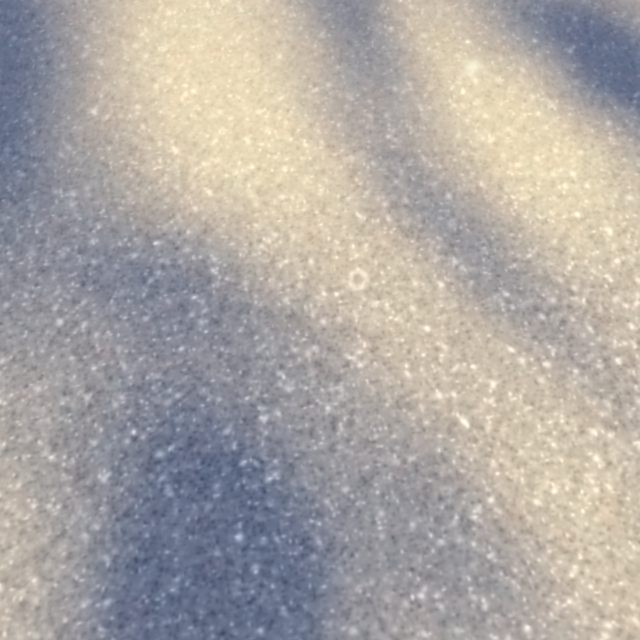
Reproduce this texture procedurally as a Shadertoy shader.

```glsl
// Sunlit gritty ground crossed by soft diagonal shadows.
// Rotated Gaussian pools set the light level, a warm-to-blue ramp colours it,
// and layers of scattered cellular specks add grain that grows toward the viewer.

vec3 hash3(vec2 p) {
    vec3 q = fract(p.xyx * vec3(0.1031, 0.1030, 0.0973));
    q += dot(q, q.yzx + 33.33);
    return fract((q.xxy + q.yzz) * q.zyx);
}

// Soft elliptical mask whose long axis points along the given angle
float pool(vec2 p, vec2 centre, float angle, vec2 radius) {
    float c = cos(angle), s = sin(angle);
    vec2 d = p - centre;
    vec2 q = vec2(c * d.x + s * d.y, c * d.y - s * d.x) / radius;
    return exp(-dot(q, q));
}

// x: signed grain from jittered specks, y: rare bright grit
vec2 specks(vec2 p) {
    vec2 cell = floor(p), f = fract(p), sum = vec2(0.0);
    for (int j = -1; j <= 1; j++) {
        for (int i = -1; i <= 1; i++) {
            vec2 o = vec2(i, j);
            vec3 h = hash3(cell + o + 40.0);
            vec2 d = o + h.xy - f;
            d.y += (h.x - 0.5) * d.x;
            float falloff = exp(-4.5 * dot(d, d));
            sum += falloff * vec2(h.z - 0.5, smoothstep(0.91, 1.0, h.z));
        }
    }
    return sum;
}

float lightLevel(vec2 p) {
    float l = 0.66;
    // Sunlit bands
    l = mix(l, 1.08, pool(p, vec2(0.37, 0.83), -0.95, vec2(0.31, 0.17)));
    l = mix(l, 0.86, pool(p, vec2(0.57, 0.55), -0.85, vec2(0.20, 0.09)));
    l = mix(l, 1.02, pool(p, vec2(0.81, 0.79), -0.80, vec2(0.32, 0.11)));
    l = mix(l, 0.86, pool(p, vec2(0.90, 0.22), -1.10, vec2(0.30, 0.13)));
    l = mix(l, 0.74, pool(p, vec2(0.00, 0.17), 1.57, vec2(0.28, 0.10)));
    // Shadows between the bands
    l = mix(l, 0.40, pool(p, vec2(0.73, 0.62), -0.80, vec2(0.30, 0.060)));
    l = mix(l, 0.25, pool(p, vec2(0.54, 1.00), -1.15, vec2(0.20, 0.070)));
    l = mix(l, -0.10, pool(p, vec2(0.97, 0.90), -0.60, vec2(0.25, 0.075)));
    // Shadow along the left side and across the middle
    l = mix(l, -0.08, pool(p, vec2(-0.02, 0.87), 1.57, vec2(0.38, 0.14)));
    l = mix(l, 0.24, pool(p, vec2(0.20, 0.57), -0.40, vec2(0.28, 0.10)));
    // Large blue shadow below
    l = mix(l, 0.38, pool(p, vec2(0.68, 0.15), -0.90, vec2(0.24, 0.10)));
    l = mix(l, -0.12, pool(p, vec2(0.35, 0.16), -1.15, vec2(0.32, 0.19)));
    l = mix(l, -0.15, pool(p, vec2(0.30, 0.02), 0.0, vec2(0.16, 0.16)));
    return l;
}

vec3 groundColour(float l) {
    vec3 c = mix(vec3(0.40, 0.44, 0.54), vec3(0.62, 0.61, 0.62), smoothstep(-0.08, 0.48, l));
    c = mix(c, vec3(0.78, 0.73, 0.67), smoothstep(0.36, 0.78, l));
    return mix(c, vec3(0.92, 0.86, 0.73), smoothstep(0.66, 1.05, l));
}

void mainImage(out vec4 fragColor, in vec2 fragCoord) {
    vec2 p = fragCoord / iResolution.xy;

    // Ripple the shadow edges slightly
    vec2 wobble = 0.007 * sin(p.yx * vec2(23.0, 19.0) + 2.0 * sin(p * 17.0));
    float light = lightLevel(p + wobble);

    // Grain shrinks with distance up the canvas
    vec2 ground = vec2((p.x - 0.5) * (1.0 + 0.45 * p.y), p.y + 0.3 * p.y * p.y);
    vec2 coarse = specks(ground * 72.0);
    vec2 fine = specks(mat2(0.8, 0.6, -0.6, 0.8) * ground * 125.0 + 9.0);
    float nearness = mix(1.0, 0.5, smoothstep(0.35, 1.0, p.y));
    float grain = 0.13 * coarse.x + 0.15 * fine.x;

    vec3 colour = groundColour(light + 0.25 * grain * nearness);
    colour += grain * nearness * vec3(1.0, 0.98, 0.95);
    colour += (0.13 * coarse.y + 0.09 * fine.y) * nearness;

    // Faint mottled tint
    float tint = specks(ground * 24.0).x;
    colour += 0.018 * tint * vec3(1.0, -0.3, -0.6);

    // One bright pebble and a small pale ring
    float pebble = pool(p, vec2(0.739, 0.896), 0.1, vec2(0.013, 0.010));
    float ring = abs(length(p - vec2(0.560, 0.563)) - 0.012);
    colour = mix(colour, vec3(1.0, 0.98, 0.88), 0.9 * pebble);
    colour += 0.11 * (1.0 - smoothstep(0.001, 0.008, ring));

    fragColor = vec4(clamp(colour, 0.0, 1.0), 1.0);
}
```
